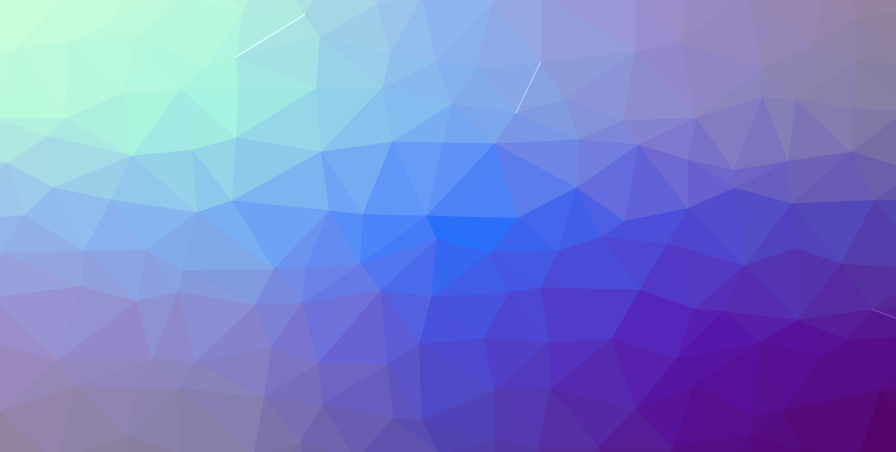
Write a WebGL 1 fragment shader that draws this background.

```glsl
precision highp float;
// Low-poly triangle mesh shaded by a mint, blue and violet gradient.

uniform vec2 u_resolution;

#define MINT vec3(0.80, 1.00, 0.85)
#define AQUA vec3(0.64, 0.95, 0.88)
#define AZURE vec3(0.11, 0.46, 1.00)
#define VIOLET vec3(0.34, 0.09, 0.70)
#define PLUM vec3(0.32, 0.00, 0.40)
#define CELL vec2(0.135, 0.11)
#define ORIGIN vec2(0.019, 0.0)
#define JITTER 0.72
#define SEAM_RATE 0.04
#define SEAM_WIDTH 0.0026
#define SEAM_GLOW 0.16

vec2 hash2(vec2 p) {
  vec2 q = vec2(dot(p, vec2(127.1, 311.7)), dot(p, vec2(269.5, 183.3)));
  return fract(sin(q) * 43758.5);
}

float cross2(vec2 a, vec2 b) {
  return a.x * b.y - a.y * b.x;
}

// Perceptual space: cube roots of XYZ, in which Lab blends are linear.
vec3 toPerceptual(vec3 rgb) {
  mat3 rgbToXyz = mat3(0.4124, 0.2126, 0.0193,
                       0.3576, 0.7152, 0.1192,
                       0.1805, 0.0722, 0.9505);
  return pow(rgbToXyz * pow(rgb, vec3(2.2)), vec3(1.0 / 3.0));
}

vec3 toRgb(vec3 c) {
  mat3 xyzToRgb = mat3( 3.2406, -0.9689,  0.0557,
                       -1.5372,  1.8758, -0.2040,
                       -0.4986,  0.0415,  1.0570);
  return pow(clamp(xyzToRgb * (c * c * c), 0.0, 1.0), vec3(1.0 / 2.2));
}

// Five-stop gradient, t from 0 to 1
vec3 gradient(float t) {
  float s = 4.0 * clamp(t, 0.0, 1.0);
  vec3 c = mix(toPerceptual(MINT), toPerceptual(AQUA), min(s, 1.0));
  c = mix(c, toPerceptual(AZURE), clamp(s - 1.0, 0.0, 1.0));
  c = mix(c, toPerceptual(VIOLET), clamp(s - 2.0, 0.0, 1.0));
  return mix(c, toPerceptual(PLUM), clamp(s - 3.0, 0.0, 1.0));
}

// Equal blend of the gradient across and the gradient down the canvas
vec3 faceColor(vec2 p) {
  float across = p.x * u_resolution.y / u_resolution.x;
  return toRgb(0.5 * (gradient(across) + gradient(1.0 - p.y)));
}

vec2 meshVertex(vec2 id) {
  return ORIGIN + CELL * (id + JITTER * (hash2(id) - 0.5));
}

float edgeDistance(vec2 p, vec2 a, vec2 b) {
  return cross2(b - a, p - a) / length(b - a);
}

float segmentDistance(vec2 p, vec2 a, vec2 b) {
  vec2 ab = b - a;
  return length(p - a - ab * clamp(dot(p - a, ab) / dot(ab, ab), 0.0, 1.0));
}

// Face colour weighted by its smooth coverage; the weight is in alpha
vec4 face(vec2 p, vec2 a, vec2 b, vec2 c) {
  float d = min(edgeDistance(p, a, b),
                min(edgeDistance(p, b, c), edgeDistance(p, c, a)));
  float coverage = clamp(0.5 + d * u_resolution.y, 0.0, 1.0);
  if (coverage <= 0.0) return vec4(0.0);
  return coverage * vec4(faceColor((a + b + c) / 3.0), 1.0);
}

void main() {
  vec2 p = gl_FragCoord.xy / u_resolution.y;
  vec2 cell = floor((p - ORIGIN) / CELL);
  float pixel = 1.0 / u_resolution.y;
  vec4 sum = vec4(0.0);
  float seam = 0.0;

  // Jittered quads around the point, each split in two
  for (int j = -1; j <= 1; j++) {
    for (int i = -1; i <= 1; i++) {
      vec2 id = cell + vec2(float(i), float(j));
      vec2 a = meshVertex(id);
      vec2 b = meshVertex(id + vec2(1.0, 0.0));
      vec2 c = meshVertex(id + vec2(1.0, 1.0));
      vec2 d = meshVertex(id + vec2(0.0, 1.0));

      // Delaunay test: split along ac when angles b and d sum below pi
      float sinB = cross2(c - b, a - b), cosB = dot(c - b, a - b);
      float sinD = cross2(a - d, c - d), cosD = dot(a - d, c - d);
      bool splitAC = sinB * cosD + cosB * sinD >= 0.0;
      vec2 start = splitAC ? a : b;
      vec2 end = splitAC ? c : d;
      sum += face(p, start, end, splitAC ? d : a);
      sum += face(p, end, start, splitAC ? b : c);

      // Rare pale hairline along the split
      float lit = step(hash2(id + 37.0).x, SEAM_RATE);
      float gap = segmentDistance(p, start, end) - 0.5 * SEAM_WIDTH;
      seam = max(seam, lit * clamp(0.5 - gap / pixel, 0.0, 1.0));
    }
  }

  vec3 color = sum.rgb / max(sum.a, 0.001);
  gl_FragColor = vec4(color + SEAM_GLOW * seam, 1.0);
}
```
